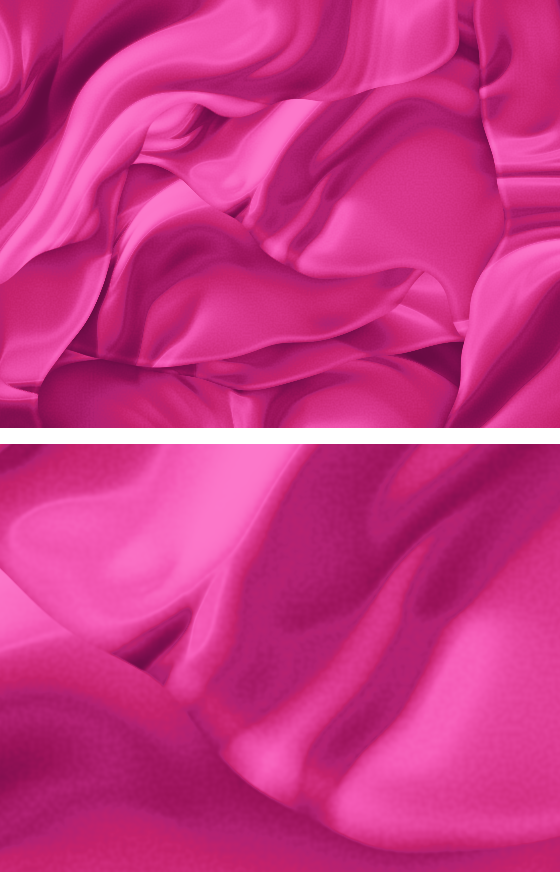
Top, the full canvas; bottom, a detail of the centre.
Give the GLSL for this texture, as a Shadertoy shader.

```glsl
// Crumpled pink satin: overlapping sheets, each with its own swirling folds.
// Folds are a height field of gradient noise with rounded ridges; its slope
// toward the light, plus rims and shadows, picks a tone on a colour ramp.

const int SHEET_COUNT = 7;
const int STOP_COUNT = 8;

// Per sheet: edge normal angle, edge offset, fold angle, seed
const vec4 SHEETS[SHEET_COUNT] = vec4[](
    vec4(1.57, -9.00, -0.95, 1.0),
    vec4(1.62, -0.37, -0.40, 2.0),
    vec4(1.85, -0.22,  0.45, 3.0),
    vec4(2.70,  0.27, -0.55, 7.0),
    vec4(1.30, -0.07,  0.60, 4.0),
    vec4(-0.15, 0.47,  0.35, 5.0),
    vec4(2.05,  0.27,  0.90, 6.0));

// Satin ramp from deep fold to sheen
const vec3 SATIN[STOP_COUNT] = vec3[](
    vec3(0.39, 0.04, 0.25), vec3(0.48, 0.05, 0.30),
    vec3(0.61, 0.07, 0.35), vec3(0.70, 0.13, 0.45),
    vec3(0.77, 0.13, 0.42), vec3(0.86, 0.22, 0.56),
    vec3(0.96, 0.35, 0.71), vec3(0.99, 0.47, 0.79));
const float STOPS[STOP_COUNT] = float[](
    0.0, 0.035, 0.12, 0.24, 0.38, 0.62, 0.89, 1.0);

vec2 direction(float angle) {
    return vec2(cos(angle), sin(angle));
}

vec2 latticeGradient(vec2 cell) {
    float h = fract(sin(dot(cell, vec2(127.1, 311.7))) * 43758.5);
    return direction(6.2832 * h);
}

float gradientNoise(vec2 p) {
    vec2 i = floor(p);
    vec2 f = p - i;
    vec2 u = f * f * f * (f * (f * 6.0 - 15.0) + 10.0);
    float a = dot(latticeGradient(i), f);
    float b = dot(latticeGradient(i + vec2(1, 0)), f - vec2(1, 0));
    float c = dot(latticeGradient(i + vec2(0, 1)), f - vec2(0, 1));
    float d = dot(latticeGradient(i + vec2(1, 1)), f - vec2(1, 1));
    return mix(mix(a, b, u.x), mix(c, d, u.x), u.y);
}

vec2 warp(vec2 p) {
    return vec2(gradientNoise(p), gradientNoise(p + vec2(37.2, 17.9)));
}

// Rounded crest along the zero line of a noise value
float ridge(float n, float roundness) {
    return -sqrt(n * n + roundness);
}

// Bell curve of the given width
float bell(float x, float width) {
    return exp(-x * x / (width * width));
}

// Cloth height; folds run along the given angle
float clothHeight(vec2 p, float angle, float seed) {
    vec2 along = direction(angle);
    vec2 q = vec2(dot(p, along), dot(p, vec2(-along.y, along.x)));
    q += seed * vec2(7.3, 3.7);
    q += 0.34 * warp(q * 2.0);
    q += 0.07 * warp(q * 4.6);
    float broad = gradientNoise(q * vec2(1.7, 3.0));
    float fold = ridge(gradientNoise(q * vec2(2.0, 4.4) + 11.0), 0.0009);
    float pleat = ridge(gradientNoise(q * vec2(2.8, 9.5) + 23.0), 0.003);
    float gathered = smoothstep(-0.2, 0.35, gradientNoise(q * 2.0 + 41.0));
    return 0.29 * broad + 0.17 * fold + 0.10 * gathered * pleat;
}

// Slope toward the light, with satin bands at two ranges of slope
float satinLight(vec2 p, float angle, float seed) {
    vec2 reach = 0.0015 * normalize(vec2(-0.5, 0.86));
    float slope = (clothHeight(p + reach, angle, seed)
                 - clothHeight(p - reach, angle, seed)) / 0.003;
    return slope + 0.6 * bell(slope - 0.7, 0.18) - 0.45 * bell(slope + 0.75, 0.2);
}

// Signed distance to a wavy hem, positive on the sheet
float hemDistance(vec2 p, float angle, float offset, float seed) {
    float wave = 0.24 * gradientNoise(p * 2.1 + seed * 5.3)
               + 0.07 * gradientNoise(p * 5.2 + seed * 9.1);
    return dot(p, direction(angle)) - offset + wave;
}

// Rolled hem: bright crest just inside a dark lip
float hemRim(float d) {
    return 0.8 * bell(d - 0.016, 0.009) - 0.7 * exp(-max(d, 0.0) / 0.005);
}

vec3 satinColor(float tone) {
    vec3 color = SATIN[0];
    for (int i = 1; i < STOP_COUNT; i++) {
        color = mix(color, SATIN[i],
                    clamp((tone - STOPS[i - 1]) / (STOPS[i] - STOPS[i - 1]), 0.0, 1.0));
    }
    return color;
}

void mainImage(out vec4 fragColor, in vec2 fragCoord) {
    vec2 p = (fragCoord - 0.5 * iResolution.xy) / iResolution.y;
    float light = 0.0;

    // Stack the sheets from the lowest to the topmost
    for (int i = 0; i < SHEET_COUNT; i++) {
        vec4 s = SHEETS[i];
        float d = hemDistance(p, s.x, s.y, s.w);
        float lift = smoothstep(-0.3, 0.25, gradientNoise(p * 3.0 + s.w * 13.0));
        float shadow = 1.5 * lift * exp(min(d, 0.0) / 0.035);
        float sheet = satinLight(p, s.z, s.w) + (0.4 + 0.6 * lift) * hemRim(d);
        light = mix(light - shadow, sheet, smoothstep(0.0, 0.003, d));
    }

    // Brighter centre and upper right, then a faint weave
    light += 0.33 - 1.2 * dot(p, p) + 0.5 * dot(p, vec2(0.7, 0.6));
    light += 0.2 * gradientNoise(p * 210.0);
    float tone = 1.0 / (1.0 + exp(-1.4 * light));
    fragColor = vec4(satinColor(tone), 1.0);
}
```
